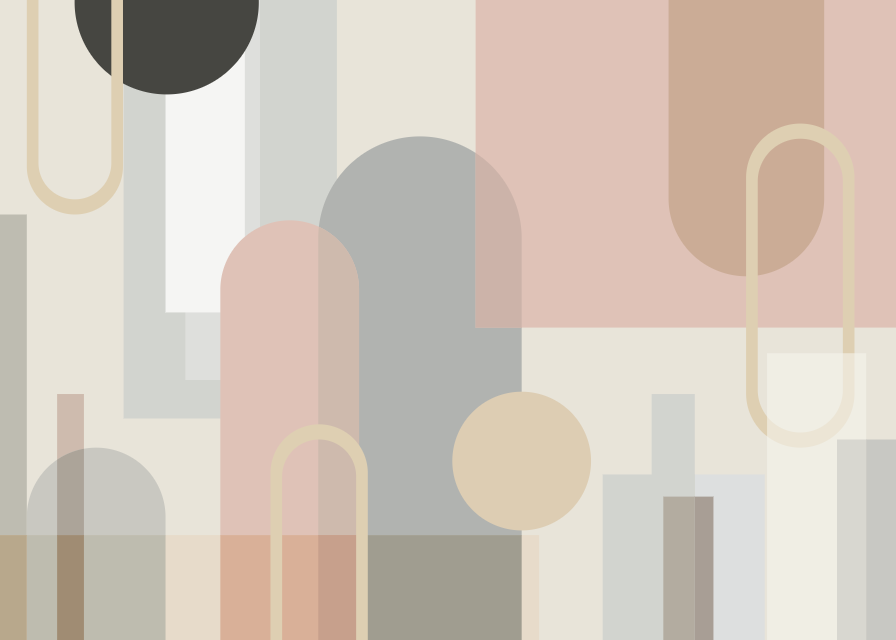
Write a Shadertoy shader that draws this background.

```glsl
// Flat collage of overlapping arches, panels, discs and open loops in muted pastels.
#define GRID_HEIGHT 549.0
#define FLOOR_TOP 459.0
#define LOOP_SIDE 10.0
#define LOOP_CAP 13.0
#define FAR 900.0
#define RGB(r, g, b) (vec3(r, g, b) / 255.0)
#define CREAM RGB(232, 228, 217)
#define MIST RGB(210, 212, 207)
#define STONE RGB(177, 179, 176)
#define BLUSH RGB(223, 194, 183)
#define SAND RGB(222, 207, 178)
#define CHARCOAL RGB(70, 70, 65)

// Distance to a rectangle given by its low and high corners
float panel(vec2 p, vec2 lo, vec2 hi) {
    vec2 q = abs(p - 0.5 * (lo + hi)) - 0.5 * (hi - lo);
    return length(max(q, 0.0)) + min(max(q.x, q.y), 0.0);
}

// Upright capsule; an arch is one that runs off the canvas
float capsule(vec2 p, vec2 lo, vec2 hi) {
    float radius = 0.5 * (hi.x - lo.x);
    p.x -= lo.x + radius;
    p.y -= clamp(p.y, lo.y + radius, hi.y - radius);
    return length(p) - radius;
}

float disc(vec2 p, vec2 centre, float radius) {
    return length(p - centre) - radius;
}

// Capsule outline, thicker at its ends than along its sides
float loopBand(vec2 p, vec2 lo, vec2 hi) {
    vec2 inset = vec2(LOOP_SIDE, LOOP_CAP);
    return max(capsule(p, lo, hi), -capsule(p, lo + inset, hi - inset));
}

// Blend a colour inside a distance field with a one-pixel soft edge
void paint(inout vec3 col, float d, vec3 tint, float alpha) {
    float pixel = GRID_HEIGHT / iResolution.y;
    col = mix(col, tint, alpha * clamp(0.5 - d / pixel, 0.0, 1.0));
}

void mainImage(out vec4 fragColor, in vec2 fragCoord) {
    // Design grid with y running down from the top edge
    vec2 p = vec2(fragCoord.x, iResolution.y - fragCoord.y) * GRID_HEIGHT / iResolution.y;
    vec3 col = CREAM;

    // Pale stacked panels
    paint(col, panel(p, vec2(106, -FAR), vec2(289, 359)), MIST, 1.0);
    paint(col, panel(p, vec2(159, -FAR), vec2(223, 326)), RGB(222, 223, 220), 1.0);
    paint(col, panel(p, vec2(142, -FAR), vec2(210, 268)), RGB(245, 245, 243), 1.0);

    // Shapes that the floor tints
    float floorBand = panel(p, vec2(-FAR, FLOOR_TOP), vec2(462.5, FAR));
    float greyArch = capsule(p, vec2(273, 117), vec2(447.5, FAR));
    float pinkArch = capsule(p, vec2(189, 189), vec2(308, FAR));
    float smallArch = capsule(p, vec2(23, 384), vec2(142, FAR));
    float edgeBar = panel(p, vec2(-FAR, 184), vec2(23, FAR));
    float brownBar = panel(p, vec2(49, 338), vec2(72, FAR));
    float archOverlap = max(greyArch, pinkArch);

    // Large arches and the blush block
    float blushBlock = panel(p, vec2(408, -FAR), vec2(FAR, 281));
    paint(col, greyArch, STONE, 1.0);
    paint(col, pinkArch, BLUSH, 1.0);
    paint(col, archOverlap, RGB(206, 186, 173), 1.0);
    paint(col, blushBlock, BLUSH, 1.0);
    paint(col, max(blushBlock, greyArch), RGB(204, 179, 169), 1.0);
    paint(col, capsule(p, vec2(573.5, -FAR), vec2(707, 237)), RGB(203, 172, 150), 1.0);

    // Left-hand bars and small arch
    paint(col, edgeBar, RGB(190, 188, 177), 1.0);
    paint(col, brownBar, RGB(206, 187, 174), 1.0);
    paint(col, smallArch, RGB(201, 200, 193), 1.0);
    paint(col, max(smallArch, brownBar), RGB(172, 164, 153), 1.0);

    // Floor band, warming each shape it crosses
    paint(col, floorBand, RGB(231, 219, 202), 1.0);
    paint(col, max(floorBand, greyArch), RGB(160, 157, 144), 1.0);
    paint(col, max(floorBand, pinkArch), RGB(217, 176, 152), 1.0);
    paint(col, max(floorBand, archOverlap), RGB(199, 160, 140), 1.0);
    paint(col, max(floorBand, smallArch), RGB(190, 188, 175), 1.0);
    paint(col, max(floorBand, edgeBar), RGB(184, 168, 140), 1.0);
    paint(col, max(floorBand, brownBar), RGB(160, 140, 115), 1.0);

    // Right-hand blocks
    paint(col, panel(p, vec2(596, 407), vec2(656, FAR)), RGB(221, 223, 223), 1.0);
    paint(col, panel(p, vec2(517, 407), vec2(596, FAR)), MIST, 1.0);
    paint(col, panel(p, vec2(559, 338), vec2(596, FAR)), MIST, 1.0);
    paint(col, panel(p, vec2(569, 426), vec2(596, FAR)), RGB(179, 172, 160), 1.0);
    paint(col, panel(p, vec2(596, 426), vec2(612, FAR)), RGB(168, 158, 149), 1.0);

    // Discs
    paint(col, disc(p, vec2(143, 2), 79.0), CHARCOAL, 1.0);
    paint(col, disc(p, vec2(447.5, 395.5), 59.5), RGB(221, 205, 179), 1.0);

    // Sand-coloured loops
    paint(col, loopBand(p, vec2(23, -FAR), vec2(105.5, 184)), SAND, 1.0);
    paint(col, loopBand(p, vec2(640, 106), vec2(733, 384)), SAND, 1.0);
    paint(col, loopBand(p, vec2(232, 364), vec2(315.5, FAR)), SAND, 1.0);

    // Translucent veil and corner blocks
    paint(col, panel(p, vec2(658, 303), vec2(743, FAR)), RGB(245, 244, 236), 0.6);
    paint(col, panel(p, vec2(718, 377), vec2(743, FAR)), RGB(214, 213, 206), 0.92);
    paint(col, panel(p, vec2(743, 377), vec2(FAR, FAR)), RGB(200, 200, 195), 1.0);

    fragColor = vec4(col, 1.0);
}
```
